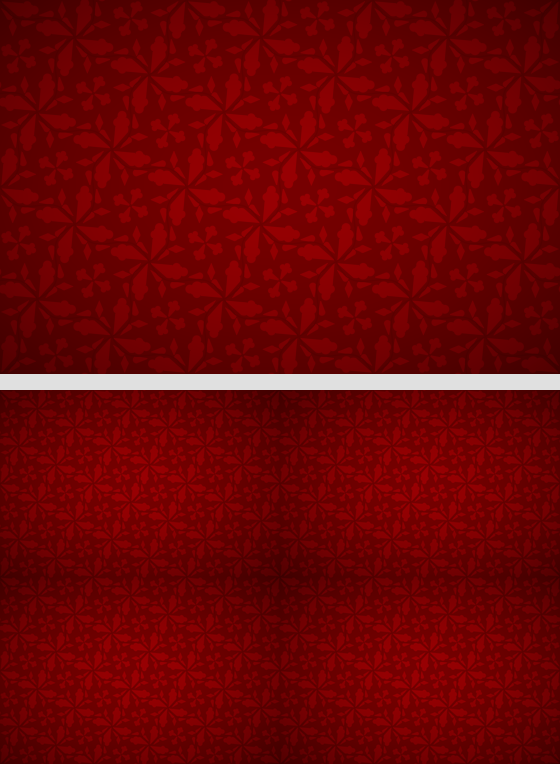
Top, the tile; bottom, the same tile 2 across and 2 down.
Reproduce this pattern procedurally as a Shadertoy shader.

```glsl
// Deep red damask: pinwheels of lobed leaves with small four-petal flowers between.
// A square lattice is tilted so that five cells fill each of 3 x 2 wrapping tiles;
// leaves are distance functions turned in quarter steps, under a soft vignette.

const vec2  TILES       = vec2(3.0, 2.0);
const vec3  GROUND      = vec3(0.465, 0.0, 0.002);
const vec3  LEAF        = vec3(0.595, 0.0, 0.010);
const float EDGE_SHADE  = 0.47;   // light lost in the corners
const float SHADE_POWER = 0.85;
const float STEM_SWING  = 0.105;  // sideways reach of the S-shaped stem
const float STEM_WIDTH  = 0.009;
const float STEM_DARK   = 0.07;
const float TAU         = 6.2831853;

float disc(vec2 p, vec2 centre, float radius) {
    return length(p - centre) - radius;
}

// Teardrop from a thin tip to a round end.
float drop(vec2 p, vec2 tip, vec2 end, float thin, float fat) {
    vec2 axis = end - tip;
    float h = clamp(dot(p - tip, axis) / dot(axis, axis), 0.0, 1.0);
    return length(p - tip - axis * h) - mix(thin, fat, h);
}

// Large leaf along +x: smooth lower side, scalloped upper side.
float lobedLeaf(vec2 p) {
    float d = drop(p, vec2(0.035, -0.008), vec2(0.265, 0.005), 0.006, 0.082);
    d = min(d, disc(p, vec2(0.355, 0.012), 0.064));
    d = min(d, disc(p, vec2(0.320, 0.088), 0.050));
    d = min(d, disc(p, vec2(0.365, 0.060), 0.060));
    return min(d, disc(p, vec2(0.420, 0.075), 0.053));
}

// Small leaves that follow the stem, and the bud that points at a flower.
float smallLeaves(vec2 p) {
    float d = drop(p, vec2(0.065, -0.085), vec2(0.190, -0.130), 0.005, 0.037);
    d = min(d, drop(p, vec2(0.490, -0.050), vec2(0.385, -0.118), 0.008, 0.042));
    float bud = drop(p, vec2(0.325, -0.310), vec2(0.282, -0.222), 0.006, 0.047);
    bud = min(bud, drop(p, vec2(0.242, -0.145), vec2(0.270, -0.200), 0.010, 0.036));
    return min(d, bud);
}

// Four petals with three lobes each.
float flower(vec2 p) {
    p = abs(p);
    if (p.y > p.x) p = p.yx;
    float d = drop(p, vec2(0.030, 0.0), vec2(0.145, 0.0), 0.012, 0.044);
    d = min(d, disc(p, vec2(0.158, 0.043), 0.034));
    return min(d, disc(p, vec2(0.192, 0.0), 0.036));
}

void mainImage(out vec4 fragColor, in vec2 fragCoord) {
    vec2 uv = fragCoord / iResolution.xy;
    vec2 tile = uv * TILES;

    // Whole-number tilt of the lattice keeps every tile edge seamless.
    vec2 lattice = vec2(2.0 * tile.x - tile.y, tile.x + 2.0 * tile.y);
    float soft = 0.75 * sqrt(5.0) * TILES.y / iResolution.y;

    // Pinwheel: the same arm in four quarter turns.
    vec2 arm = fract(lattice + 0.5) - 0.5;
    float shape = flower(fract(lattice) - 0.5);
    float stem = 1.0;
    for (int i = 0; i < 4; i++) {
        shape = min(shape, min(lobedLeaf(arm), smallLeaves(arm)));
        float slope = STEM_SWING * TAU * cos(TAU * arm.x);
        float curve = abs(arm.y + STEM_SWING * sin(TAU * arm.x));
        stem = min(stem, max(curve / sqrt(1.0 + slope * slope), -arm.x));
        arm = vec2(-arm.y, arm.x);
    }
    shape = max(shape, STEM_WIDTH - stem);

    // Tone-on-tone colours with a faintly darker stem.
    float leafMask = 1.0 - smoothstep(-soft, soft, shape);
    float stemMask = 1.0 - smoothstep(-soft, soft, stem - STEM_WIDTH);
    vec3 color = mix(GROUND, LEAF, leafMask) * (1.0 - STEM_DARK * stemMask);

    // Vignette, equal on opposite edges.
    vec2 away = uv - 0.5;
    color *= 1.0 - EDGE_SHADE * pow(2.0 * dot(away, away), SHADE_POWER);
    fragColor = vec4(color, 1.0);
}
```
